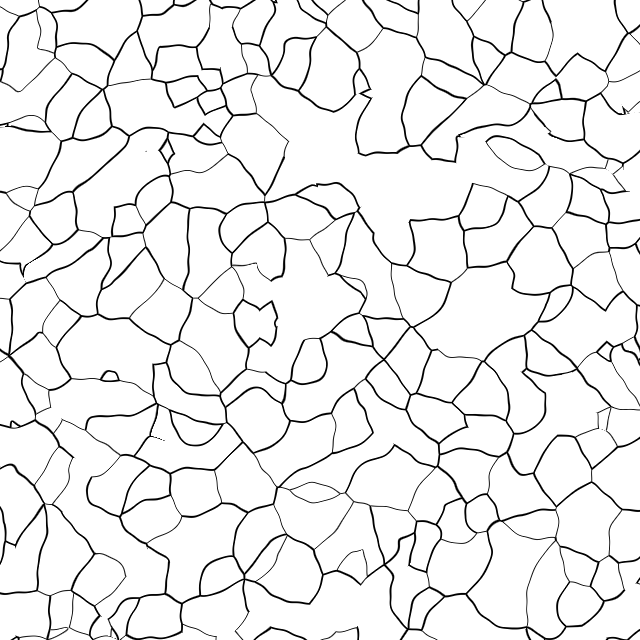
Write a Shadertoy shader that draws this pattern.

```glsl
// Outlines of packed mineral grains: black boundaries on white.
// Cellular noise whose seeds are short random capsules gives curved, stretched
// cells; cells of the matrix phase merge into long concave channels.

#define GRAINS 14.0        // seeds along the canvas height
#define JITTER 0.95        // scatter of the seeds inside their cells
#define MATRIX_SHARE 0.30  // share of seeds that merge into channels
#define GRAIN_STRETCH 0.85 // greatest half length of a grain axis
#define MATRIX_STRETCH 1.2 // greatest half length of a channel axis
#define GRAIN_RADIUS 0.34  // greatest head start of a grain
#define THICK_LINE 0.0028  // line widths in canvas heights
#define THIN_LINE 0.0014
#define THIN_SHARE 0.25    // share of boundaries drawn thin
#define WOBBLE 0.05        // waviness of the boundaries, in cells

const vec3 PAPER = vec3(1.0);
const vec3 INK = vec3(0.0);
const int REACH = 3;

vec3 hash3(vec2 p) {
    vec3 q = fract(vec3(p.xyx) * vec3(0.1031, 0.1030, 0.0973));
    q += dot(q, q.yxz + 33.33);
    return fract((q.xxy + q.yzz) * q.zyx);
}

// Layered sines that bend the boundaries slightly
vec2 wobble(vec2 p) {
    vec2 w = sin(p.yx * vec2(2.3, 2.7) + vec2(0.4, 1.9));
    w += 0.5 * sin(p.yx * 5.1 + p * 2.2 + vec2(2.6, 0.7));
    w += 0.2 * sin(p.yx * 13.0 - p * 6.0);
    return p + WOBBLE * w;
}

// Capsule of one seed: x = distance, yz = its gradient, w = 1 for matrix
vec4 grain(vec2 p, vec2 id) {
    vec3 place = hash3(id + 57.0);
    vec3 shape = hash3(id + 191.0);
    float matrix = step(place.z, MATRIX_SHARE);
    float angle = 3.14159 * shape.x;
    vec2 axis = vec2(cos(angle), sin(angle));
    float halfLength = mix(GRAIN_STRETCH * shape.y * shape.y * shape.y,
                           MATRIX_STRETCH * shape.y, matrix);
    float radius = mix(GRAIN_RADIUS * shape.z, 0.0, matrix);
    vec2 offset = p - id - 0.5 - JITTER * (place.xy - 0.5);
    offset -= axis * clamp(dot(offset, axis), -halfLength, halfLength);
    float dist = length(offset);
    return vec4(dist - radius, offset / max(dist, 1e-4), matrix);
}

// Share of a pixel covered by a line, both measured in pixels
float lineCoverage(float dist, float width) {
    float h = 0.5 * width;
    return clamp(h - dist + 0.5, 0.0, 1.0) - clamp(0.5 - h - dist, 0.0, 1.0);
}

void mainImage(out vec4 fragColor, in vec2 fragCoord) {
    vec2 p = wobble(fragCoord / iResolution.y * GRAINS);
    vec2 cell = floor(p);

    // Find the grain that owns this point
    vec4 owner = vec4(1e5, 0.0, 0.0, 0.0);
    vec2 ownerId = cell;
    for (int j = -REACH; j <= REACH; j++)
    for (int i = -REACH; i <= REACH; i++) {
        vec2 id = cell + vec2(i, j);
        vec4 g = grain(p, id);
        if (g.x < owner.x) { owner = g; ownerId = id; }
    }

    // Draw its boundary with every neighbour, except inside the matrix
    float ink = 0.0;
    for (int j = -REACH; j <= REACH; j++)
    for (int i = -REACH; i <= REACH; i++) {
        vec2 id = cell + vec2(i, j);
        vec4 g = grain(p, id);
        if (id == ownerId || g.w * owner.w > 0.5) continue;
        float edge = (g.x - owner.x) / max(length(g.yz - owner.yz), 0.05);
        float thin = step(hash3(id + ownerId + 311.0).x, THIN_SHARE);
        float width = mix(THICK_LINE, THIN_LINE, thin) * iResolution.y;
        ink = max(ink, lineCoverage(edge / GRAINS * iResolution.y, width));
    }

    fragColor = vec4(mix(PAPER, INK, ink), 1.0);
}
```
